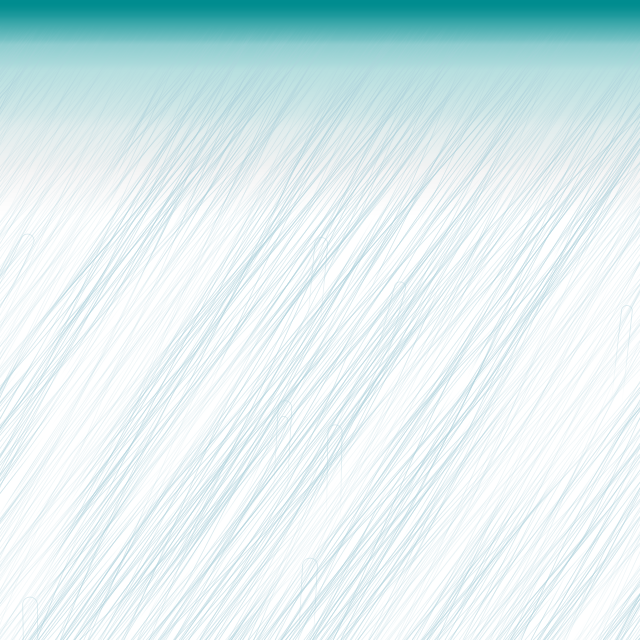
A three.js fragment shader for this background:

```glsl
// Fine slanted pale-blue strands on white beneath a soft teal band along the top edge.
varying vec2 vUv;

const vec3 DEEP_TEAL = vec3(0.0, 0.55, 0.56);
const vec3 MID_TEAL = vec3(0.13, 0.61, 0.62);
const vec3 SOFT_TEAL = vec3(0.53, 0.79, 0.80);
const vec3 PALE_TEAL = vec3(0.70, 0.87, 0.87);
const vec3 MIST = vec3(0.86, 0.92, 0.92);
const vec3 WARM_GREY = vec3(0.955, 0.955, 0.955);
const vec3 PAPER = vec3(1.0);
const vec3 STRAND_INK = vec3(0.68, 0.82, 0.86);

const int LAYERS = 28;
const int HOOKS = 9;
const float MAIN_ANGLE = 0.98;
const float ANGLE_SPREAD = 0.22;
const float STRAND_SPACING = 0.045;
const float STRAND_LENGTH = 0.75;
const float STRAND_WIDTH = 0.0012;
const float STRAND_FILL = 0.72;
const float STRAND_ALPHA = 0.68;
const float BEND = 0.007;

float hash(vec2 p) {
  return fract(sin(dot(p, vec2(127.1, 311.7))) * 43758.5453);
}

float noise(vec2 p) {
  vec2 i = floor(p);
  vec2 f = fract(p);
  f = f * f * (3.0 - 2.0 * f);
  float low = mix(hash(i), hash(i + vec2(1.0, 0.0)), f.x);
  float high = mix(hash(i + vec2(0.0, 1.0)), hash(i + vec2(1.0)), f.x);
  return mix(low, high, f.y);
}

// Returns (across, along) coordinates for a strand direction.
vec2 slant(vec2 p, float angle) {
  float c = cos(angle);
  float s = sin(angle);
  return vec2(s * p.x - c * p.y, c * p.x + s * p.y);
}

// Antialiased hairline that keeps its weight when thinner than a pixel.
float hairline(float dist, float pixel) {
  float reach = 0.5 * (STRAND_WIDTH + pixel);
  float edge = clamp((reach - abs(dist)) / pixel, 0.0, 1.0);
  return min(edge, STRAND_WIDTH / pixel);
}

float ramp(float from, float to, float x) {
  return clamp((x - from) / (to - from), 0.0, 1.0);
}

vec3 backdrop(float depth) {
  vec3 color = mix(DEEP_TEAL, MID_TEAL, smoothstep(0.005, 0.03, depth));
  color = mix(color, SOFT_TEAL, ramp(0.025, 0.07, depth));
  color = mix(color, PALE_TEAL, ramp(0.062, 0.11, depth));
  color = mix(color, MIST, ramp(0.10, 0.20, depth));
  color = mix(color, WARM_GREY, ramp(0.18, 0.27, depth));
  return mix(color, PAPER, ramp(0.26, 0.34, depth));
}

// One layer of nearly parallel, gently bent strands of finite length.
float strandLayer(vec2 p, float layer, float pixel) {
  float tilt = (hash(vec2(layer, 3.7)) + hash(vec2(layer, 8.1)) - 1.0) * ANGLE_SPREAD;
  vec2 q = slant(p, MAIN_ANGLE + tilt);
  q.x += BEND * sin(q.y * 5.0 + layer * 2.3) + hash(vec2(layer, 5.3));

  float row = floor(q.x / STRAND_SPACING);
  float seed = hash(vec2(row, layer));
  float run = q.y / STRAND_LENGTH + seed * 7.0;
  float piece = floor(run);
  float t = fract(run);

  float pick = hash(vec2(row + piece * 17.0, layer + 41.0));
  float center = 0.2 + 0.6 * hash(vec2(row + 9.0, layer + piece * 13.0));
  center += 0.12 * sin(t * 5.0 + seed * 30.0);
  float dist = q.x - (row + center) * STRAND_SPACING;
  float ends = smoothstep(0.0, 0.12, t) * (1.0 - smoothstep(0.85, 1.0, t));
  return hairline(dist, pixel) * ends * step(pick, STRAND_FILL) * mix(0.6, 1.0, seed);
}

// A narrow arch where a stray strand turns back on itself.
float hook(vec2 p, float index, float pixel) {
  vec2 center = vec2(hash(vec2(index, 21.0)), 0.75 * hash(vec2(index, 22.0)));
  vec2 q = slant(p - center, mix(1.1, 1.6, hash(vec2(index, 23.0))));
  float radius = mix(0.006, 0.015, hash(vec2(index, 24.0)));
  float dist = q.y > 0.0 ? length(q) - radius : abs(q.x) - radius;
  return hairline(dist, pixel) * smoothstep(-0.16, -0.01, q.y) * 0.7;
}

void main() {
  float pixel = max(fwidth(vUv.x), 0.0001);
  float depth = 1.0 - vUv.y;

  // Long bundles and gaps vary the strand density.
  vec2 grain = slant(vUv, MAIN_ANGLE);
  float bundle = noise(vec2(grain.x * 16.0 + 20.0, grain.y * 2.2 + 5.0));
  float density = mix(0.35, 1.0, smoothstep(0.2, 0.6, bundle));

  float clear = 1.0;
  for (int i = 0; i < LAYERS; i++) {
    clear *= 1.0 - STRAND_ALPHA * density * strandLayer(vUv, float(i), pixel);
  }
  for (int i = 0; i < HOOKS; i++) {
    clear *= 1.0 - STRAND_ALPHA * hook(vUv, float(i), pixel);
  }

  float ink = (1.0 - clear) * smoothstep(0.03, 0.16, depth);
  gl_FragColor = vec4(mix(backdrop(depth), STRAND_INK, ink), 1.0);
}
```
